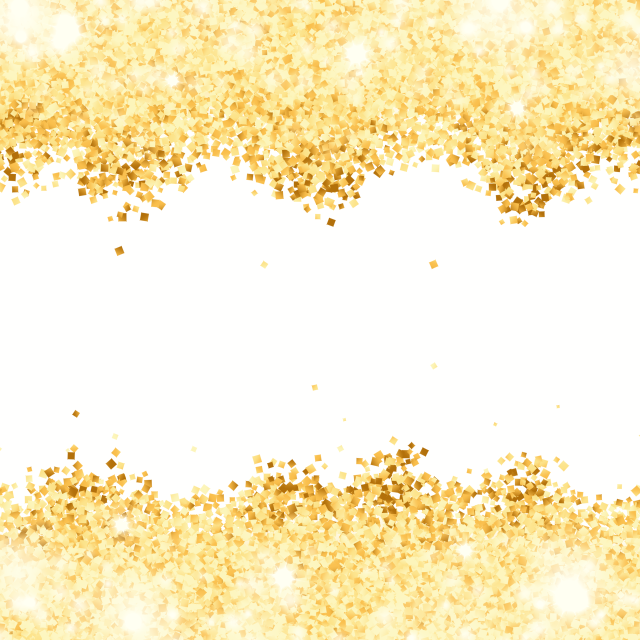
Reproduce this background procedurally as a WebGL 1 fragment shader.

```glsl
precision highp float;

// Gold glitter drifts along the top and bottom of a white field.
// Jittered grids of small turned squares thin out toward two lobed edges;
// soft glows, halos and eight-rayed sparkles bleach the dense outer parts.

uniform vec2 u_resolution;

const vec3 WHITE = vec3(1.0, 1.0, 0.995);
const vec3 BROWN = vec3(0.70, 0.44, 0.04);
const vec3 AMBER = vec3(0.98, 0.75, 0.30);
const vec3 GOLD  = vec3(0.99, 0.89, 0.54);
const vec3 CREAM = vec3(0.99, 0.96, 0.73);
const vec3 LIGHT = vec3(1.0, 1.0, 0.95);

// Lobes of each drift: centres along x and heights above the base line.
const float TOP_BASE = 0.72;
const vec4 TOP_LOBES = vec4(0.0, 0.205, 0.505, 0.825);
const vec4 TOP_HEIGHTS = vec4(0.03, 0.08, 0.09, 0.10);
const float BOTTOM_BASE = 0.25;
const vec4 BOTTOM_LOBES = vec4(0.13, 0.45, 0.62, 0.82);
const vec4 BOTTOM_HEIGHTS = vec4(0.05, 0.05, 0.065, 0.045);
const float LOBE_WIDTH = 0.075;

const int LAYERS = 6;
const float FLAKE_CELL = 0.015;
const float FLAKE_MIN = 0.0034;
const float FLAKE_MAX = 0.0064;
const float STRAY_CHANCE = 0.004;
const float GLOW_CELL = 0.055;

// Sparkles: x, y, radius, turn. Halos: x, y, radius.
const mat4 TOP_STARS = mat4(0.108, 0.951, 0.058, 0.3, 0.557, 0.915, 0.058, 0.5,
                            0.270, 0.874, 0.032, 0.2, 0.808, 0.831, 0.040, 0.4);
const mat4 BOTTOM_STARS = mat4(0.443, 0.098, 0.058, 0.2, 0.889, 0.065, 0.058, 0.4,
                               0.190, 0.180, 0.040, 0.5, 0.727, 0.140, 0.036, 0.1);
const mat3 TOP_HALOS = mat3(0.03, 0.97, 0.06, 0.78, 0.98, 0.06, 0.99, 0.89, 0.04);
const mat3 BOTTOM_HALOS = mat3(0.21, 0.04, 0.06, 0.03, 0.11, 0.05, 0.89, 0.09, 0.06);

vec3 hash3(vec2 p) {
  vec3 q = fract(p.xyx * vec3(0.1031, 0.1030, 0.0973));
  q += dot(q, q.yxz + 33.33);
  return fract((q.xxy + q.yzz) * q.zyx);
}

float cornerSlope(vec2 cell, vec2 offset) {
  return dot(hash3(cell).xy * 2.0 - 1.0, offset);
}

float gradientNoise(vec2 p) {
  vec2 i = floor(p), f = fract(p), e = vec2(1.0, 0.0);
  vec2 u = f * f * f * (f * (f * 6.0 - 15.0) + 10.0);
  return mix(mix(cornerSlope(i, f), cornerSlope(i + e, f - e), u.x),
             mix(cornerSlope(i + e.yx, f - e.yx), cornerSlope(i + 1.0, f - 1.0), u.x), u.y);
}

mat2 rotation(float a) {
  return mat2(cos(a), sin(a), -sin(a), cos(a));
}

// x: depth into the drift, 0 at its edge and 1 at the border; y: lobe strength.
vec2 driftField(vec2 p) {
  bool top = p.y > 0.5;
  vec4 d = fract(p.x - (top ? TOP_LOBES : BOTTOM_LOBES) + 0.5) - 0.5;
  vec4 lobes = exp(-d * d / (LOBE_WIDTH * LOBE_WIDTH));
  float rise = dot(lobes, top ? TOP_HEIGHTS : BOTTOM_HEIGHTS);
  float reach = top ? 1.0 - TOP_BASE + rise : BOTTOM_BASE + rise;
  float inset = top ? 1.0 - p.y : p.y;
  return vec2(1.0 - inset / reach, min(dot(lobes, vec4(1.0)), 1.0));
}

vec3 goldRamp(float v) {
  vec3 c = mix(BROWN, AMBER, smoothstep(0.0, 0.32, v));
  c = mix(c, GOLD, smoothstep(0.32, 0.55, v));
  return mix(c, CREAM, smoothstep(0.55, 0.85, v));
}

// Paints one grid of flakes over the colour.
vec3 paintFlakes(vec3 color, vec2 p, float layer, float blur) {
  vec2 shift = hash3(vec2(layer, 7.0)).xy;
  vec2 home = floor(p / FLAKE_CELL + shift);
  for (int j = -1; j <= 1; j++) {
    for (int i = -1; i <= 1; i++) {
      vec2 cell = home + vec2(float(i), float(j));
      vec3 place = hash3(cell + layer * 91.0 + 11.0);
      vec2 center = (cell + place.xy - shift) * FLAKE_CELL;
      if (distance(p, center) > FLAKE_MAX * 1.5) continue;
      vec3 look = hash3(cell + layer * 57.0 + 203.0);
      vec2 field = driftField(center);
      float clump = gradientNoise(center * 16.0);
      float chance = smoothstep(-0.04, 0.45, field.x + clump * 0.12);
      bool stray = place.z > chance;
      float strayZone = step(center.y, 0.5) * smoothstep(-0.65, -0.2, field.x);
      if (stray && place.z > chance + STRAY_CHANCE * strayZone) continue;

      float size = mix(FLAKE_MIN, FLAKE_MAX, look.x) * (stray ? 0.65 : 1.0);
      vec2 q = rotation(look.y * 6.283) * (p - center);
      float edge = max(abs(q.x), abs(q.y)) - size;
      float warmth = mix(0.35, 1.0, field.y) * (1.0 - smoothstep(0.0, 0.75, field.x));
      float tone = mix(0.68, 0.22, warmth) + (look.z - 0.5) * 0.75 + clump * 0.2;
      float facet = 0.06 * (q.x + q.y) / size;
      vec3 flake = goldRamp(tone + (stray ? 0.25 : 0.0) + facet);
      color = mix(color, flake, 1.0 - smoothstep(-blur, blur, edge));
    }
  }
  return color;
}

// Small round glows scattered through the dense part.
float scatteredGlow(vec2 p) {
  float glow = 0.0;
  vec2 home = floor(p / GLOW_CELL);
  for (int j = -1; j <= 1; j++) {
    for (int i = -1; i <= 1; i++) {
      vec2 cell = home + vec2(float(i), float(j));
      vec3 h = hash3(cell + 401.0);
      vec2 center = (cell + h.xy) * GLOW_CELL;
      vec2 q = (p - center) / mix(0.007, 0.018, h.z);
      glow += exp(-dot(q, q)) * smoothstep(0.2, 0.8, driftField(center).x);
    }
  }
  return glow * 0.65;
}

float sparkle(vec2 p, vec4 star) {
  vec2 q = rotation(star.w) * (p - star.xy) / star.z;
  vec2 r = rotation(0.785) * q;
  float fade = max(1.0 - length(q), 0.0);
  float rays = exp(-abs(q.x * q.y) * 110.0) + 0.7 * exp(-abs(r.x * r.y) * 150.0);
  return rays * fade * fade + exp(-dot(q, q) * 14.0) + 0.3 * exp(-dot(q, q) * 2.0);
}

float halo(vec2 p, vec3 spot) {
  vec2 q = (p - spot.xy) / spot.z;
  return 0.75 * exp(-dot(q, q));
}

void main() {
  vec2 p = gl_FragCoord.xy / u_resolution;
  float blur = 0.7 / min(u_resolution.x, u_resolution.y);
  float depth = driftField(p).x;

  vec3 color = mix(WHITE, GOLD, smoothstep(0.3, 0.65, depth));
  for (int i = 0; i < LAYERS; i++) color = paintFlakes(color, p, float(i), blur);

  // Light over the flakes
  float haze = smoothstep(0.5, 1.0, depth) * (0.15 + 0.5 * gradientNoise(p * 9.0));
  float light = max(haze, 0.0) + scatteredGlow(p);
  for (int i = 0; i < 4; i++) light += sparkle(p, TOP_STARS[i]) + sparkle(p, BOTTOM_STARS[i]);
  for (int i = 0; i < 3; i++) light += halo(p, TOP_HALOS[i]) + halo(p, BOTTOM_HALOS[i]);
  color = mix(color, max(color, LIGHT), clamp(light, 0.0, 1.0));
  gl_FragColor = vec4(color, 1.0);
}
```
